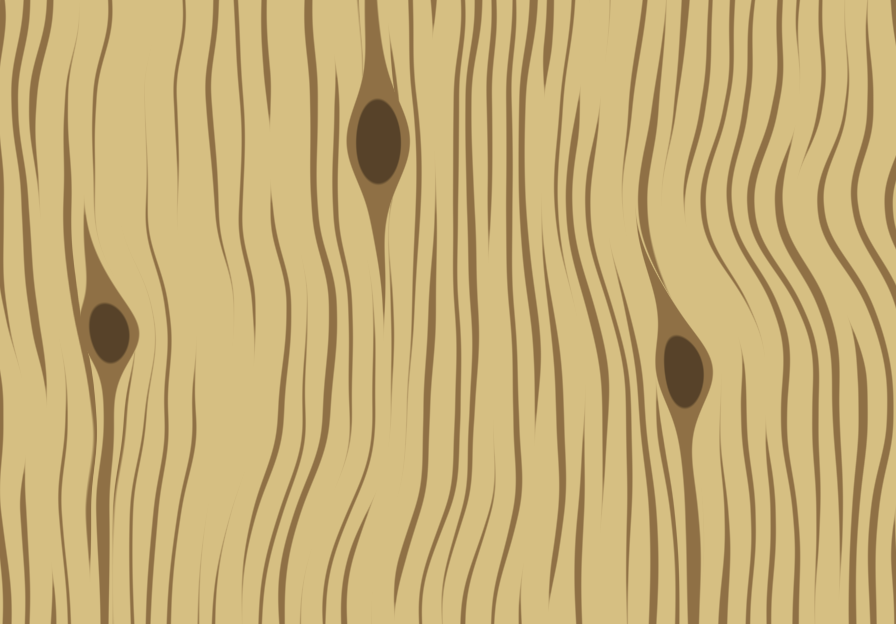
A Shadertoy shader for this texture:

```glsl
const vec3 WOOD = vec3(0.84, 0.75, 0.51);
const vec3 GRAIN = vec3(0.56, 0.44, 0.27);
const vec3 HEART = vec3(0.34, 0.26, 0.16);

// Each knot: centre, half height, direction of its long tail
const vec4 KNOTS[3] = vec4[3](
    vec4(0.607, 0.773, 0.068, 1.0),
    vec4(0.176, 0.466, 0.048, -1.0),
    vec4(1.096, 0.404, 0.058, -1.0));

float hash(vec2 p) {
    return fract(sin(dot(p, vec2(127.1, 311.7))) * 43758.5453);
}

float noise(vec2 p) {
    vec2 i = floor(p), f = fract(p);
    f = f * f * f * (f * (f * 6.0 - 15.0) + 10.0);
    return mix(mix(hash(i), hash(i + vec2(1, 0)), f.x),
               mix(hash(i + vec2(0, 1)), hash(i + vec2(1, 1)), f.x), f.y);
}

// Sideways coordinate that stays constant along the wavy grain
float grainCoord(vec2 p) {
    return p.x + 0.14 * noise(p * vec2(1.7, 2.8) + 3.0)
               + 0.03 * noise(p * vec2(4.0, 6.0) + 17.0);
}

// Half width of a tapered stroke in the given lane at height y
float strokeWidth(float lane, float y) {
    float t = y * mix(0.35, 1.3, hash(vec2(lane, 2.0))) + 10.0 * hash(vec2(lane, 5.0));
    vec2 key = vec2(lane, floor(t));
    float f = fract(t) / mix(0.78, 1.0, hash(key + 0.3));
    if (hash(key + 0.6) > 0.5) f = 1.0 - f;
    float taper = smoothstep(0.0, 0.4, f) * smoothstep(0.0, 0.14, 1.0 - f);
    float swell = 0.87 + 0.13 * sin(y * 13.0 + lane * 2.4);
    return mix(0.0025, 0.0078, hash(key + 0.9)) * taper * swell;
}

void mainImage(out vec4 fragColor, in vec2 fragCoord) {
    vec2 p = fragCoord / iResolution.y;
    float px = 1.0 / iResolution.y;
    float base = grainCoord(p);
    float u = base;
    float thinning = 1.0, spindle = 0.0, heart = 0.0;

    // Knots with their tails; they push the grain aside
    for (int i = 0; i < 3; i++) {
        vec4 k = KNOTS[i];
        float size = k.z;
        vec2 d = vec2(base - grainCoord(k.xy), p.y - k.y);
        vec2 q = d / (size * vec2(0.9, 2.2));
        u -= 0.75 * d.x * exp(-dot(q, q));

        float tail = smoothstep(-4.8 * size, -1.5 * size, d.y * k.w);
        float bulge = 0.62 * size * exp(-pow(d.y / (1.3 * size), 2.0));
        float halfWidth = bulge + 0.009 * tail * (1.0 + 0.2 * sin(d.y * 16.0));
        float edge = abs(d.x) - halfWidth;
        spindle = max(spindle, smoothstep(px, -px, edge) * clamp(halfWidth / px, 0.0, 1.0));
        thinning *= mix(1.0, smoothstep(0.012, 0.03, abs(d.x)), tail);

        vec2 r = size * vec2(0.53, 1.0);
        heart = max(heart, smoothstep(px, -px, (length(d / r) - 1.0) * r.x));
    }

    // Grain strokes, one lane after another
    float slope = max(length(vec2(dFdx(u), dFdy(u))) / px, 0.2);
    float lane = floor(u * 27.0);
    float centre = (lane + 0.5 + 0.3 * (hash(vec2(lane, 8.0)) - 0.5)) / 27.0
                 + 0.004 * sin(p.y * 11.0 + 6.28 * hash(vec2(lane, 11.0)));
    float halfWidth = min(strokeWidth(lane, p.y), 0.009 / slope) * thinning;
    float edge = abs(u - centre) / slope - halfWidth;
    float stroke = smoothstep(px, -px, edge) * clamp(halfWidth / px, 0.0, 1.0);

    vec3 color = mix(WOOD, GRAIN, max(stroke, spindle));
    color = mix(color, HEART, heart);
    fragColor = vec4(color, 1.0);
}
```
